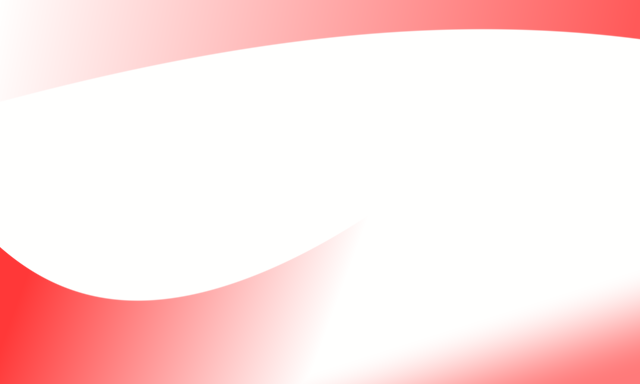
Write a WebGL 1 fragment shader that draws this background.

```glsl
precision mediump float;
// Soft red waves around a broad white band: a gradient swoosh along the top,
// a fading wave at the lower left and a blurred glow at the lower right.
// Polynomial curves bound the waves; slanted linear ramps tint them.

uniform vec2 u_resolution;

#define WHITE vec3(1.0, 1.0, 0.996)
#define RED vec3(1.0, 0.0, 0.0)
#define TOP_STRENGTH 0.65
#define TOP_SLANT 0.12
#define WAVE_STRENGTH 0.78
#define WAVE_SLANT 0.22
#define WAVE_END 0.48
#define GLOW_STRENGTH 0.52
#define GLOW_START 0.42
#define GLOW_SLOPE 0.53
#define GLOW_DEPTH 0.28

// Lower boundary of the top swoosh, cresting near the right.
float topEdge(float x) {
  float d = x - 0.755;
  return 0.924 - d * d * (0.408 + 0.101 * d);
}

// Upper boundary of the lower left wave, with its trough near the left.
float waveEdge(float x) {
  float d = x - 0.215;
  return 0.217 + d * d * (2.36 - 2.6 * d + 2.2 * d * d);
}

// Coverage of a region from its signed vertical distance.
float cover(float distanceInside) {
  float pixel = 1.0 / u_resolution.y;
  return smoothstep(-pixel, pixel, distanceInside);
}

void main() {
  vec2 uv = gl_FragCoord.xy / u_resolution;

  // Top swoosh, growing redder to the right.
  float topRamp = clamp(uv.x + TOP_SLANT * (1.0 - uv.y), 0.0, 1.0);
  float top = TOP_STRENGTH * topRamp * cover(uv.y - topEdge(uv.x));

  // Lower left wave, fading out along a slanted line.
  float fade = (WAVE_END + WAVE_SLANT * uv.y - uv.x) / 0.5;
  float wave = WAVE_STRENGTH * clamp(fade, 0.0, 1.0);
  wave *= cover(waveEdge(uv.x) - uv.y);

  // Lower right glow, with a soft slanted upper side.
  float depth = GLOW_SLOPE * (uv.x - GLOW_START) - uv.y;
  float glow = GLOW_STRENGTH * smoothstep(0.0, GLOW_DEPTH, depth);

  float tint = max(top, max(wave, glow));
  gl_FragColor = vec4(mix(WHITE, RED, tint), 1.0);
}
```
